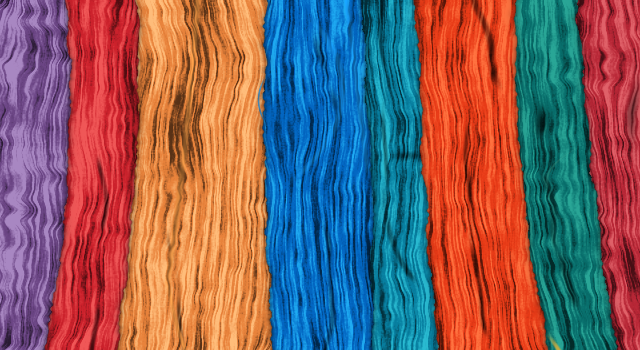
Give the GLSL for this texture, as a WebGL 1 fragment shader.

```glsl
precision highp float;
uniform vec2 u_resolution;

// Tuning: lengths are fractions of the canvas width
const float ASPECT = 0.547;
const float BUNDLE_FREQ = 50.0;
const float STRAND_FREQ = 330.0;
const float FIBRE_FREQ = 520.0;
const float DRIFT = 0.026;
const float CRIMP_FREQ = 58.0;
const float CRIMP_SIZE = 0.014;
const float EDGE_FUZZ = 0.008;
const float EDGE_SHADOW = 0.004;
const float FOLD_DEPTH = 0.62;
const float FOLD_WARP = 0.016;

// State of the skein under the current point
vec3 dye = vec3(0.42, 0.27, 0.52);
vec3 shine = vec3(0.66, 0.53, 0.76);
float crimp = 1.0;
float across = 0.0;
float seed = 0.0;
float nearestEdge = 1.0;

float hash(vec2 p) {
  vec3 q = fract(vec3(p.xyx) * 0.1031);
  q += dot(q, q.yzx + 33.33);
  return fract((q.x + q.y) * q.z);
}

float noise(vec2 p) {
  vec2 i = floor(p), f = fract(p);
  f = f * f * (3.0 - 2.0 * f);
  return mix(mix(hash(i), hash(i + vec2(1.0, 0.0)), f.x),
             mix(hash(i + vec2(0.0, 1.0)), hash(i + 1.0), f.x), f.y);
}

// Parabola through x positions at the start, middle and end of t
float bend(vec3 x, float t) {
  return x.x * (1.0 - t) * (1.0 - 2.0 * t) + 4.0 * x.y * t * (1.0 - t)
       + x.z * t * (2.0 * t - 1.0);
}

// Everything right of the edge takes on this skein
void skein(vec2 p, vec3 edge, vec3 tint, vec3 light, float wave) {
  float d = p.x - bend(edge, p.y / ASPECT);
  float id = edge.x * 91.0;
  float rough = d + EDGE_FUZZ * (noise(vec2(id, p.y * 30.0)) - 0.5)
              + 0.5 * EDGE_FUZZ * (noise(vec2(id + p.x * 90.0, p.y * 170.0)) - 0.5);
  float m = smoothstep(-0.0012, 0.0012, rough);
  dye = mix(dye, tint, m);
  shine = mix(shine, light, m);
  crimp = mix(crimp, wave, m);
  if (rough > 0.0) { across = d; seed = id; }
  nearestEdge = min(nearestEdge, abs(rough));
}

// Soft curved band: x positions along it, then its top and bottom in t
float band(vec2 p, vec3 xs, float top, float bottom, float radius) {
  float t = p.y / ASPECT;
  float s = clamp((t - top) / (bottom - top), 0.0, 1.0);
  float ends = smoothstep(top - 0.015, top + 0.04, t)
             * (1.0 - smoothstep(bottom - 0.04, bottom + 0.015, t));
  return ends * (1.0 - smoothstep(0.15, 1.0, abs(p.x - bend(xs, s)) / radius));
}

float blob(vec2 p, vec2 centre, vec2 size) {
  vec2 d = (p - centre * vec2(1.0, ASPECT)) / size;
  return exp(-dot(d, d));
}

// Deep folds between bundles, broken up along their length
float folds(vec2 p) {
  p.x += FOLD_WARP * (noise(vec2(p.x * 12.0, p.y * 16.0)) - 0.5);
  float f = band(p, vec3(0.50, 0.505, 0.535), 0.0, 0.34, 0.009);
  f = max(f, band(p, vec3(0.735, 0.755, 0.785), -0.1, 0.25, 0.010));
  f = max(f, band(p, vec3(0.725, 0.745, 0.77), 0.35, 1.1, 0.006));
  f = max(f, band(p, vec3(0.843, 0.868, 0.900), 0.42, 0.88, 0.009));
  f = max(f, band(p, vec3(0.602, 0.612, 0.655), 0.53, 0.82, 0.008));
  f = max(f, band(p, vec3(0.594, 0.600, 0.606), -0.1, 0.55, 0.005));
  f = max(f, band(p, vec3(0.50, 0.515, 0.50), 0.62, 1.1, 0.007));
  f = max(f, band(p, vec3(0.155, 0.160, 0.130), 0.45, 1.1, 0.006));
  f = max(f, band(p, vec3(0.265, 0.285, 0.295), 0.65, 1.1, 0.005));
  f *= smoothstep(0.1, 0.75, noise(vec2(p.x * 50.0, p.y * 24.0)));
  f = max(f, blob(p, vec2(0.843, 0.35), vec2(0.010, 0.022)));
  f = max(f, blob(p, vec2(0.638, 0.445), vec2(0.022, 0.006)));
  return max(f, blob(p, vec2(0.992, 0.32), vec2(0.008, 0.045)));
}

void main() {
  vec2 uv = gl_FragCoord.xy / u_resolution;
  vec2 p = vec2(uv.x, (1.0 - uv.y) * ASPECT);
  across = p.x + 0.05 * p.y;

  // Skeins from left to right
  skein(p, vec3(0.104, 0.106, 0.070), vec3(0.80, 0.13, 0.17), vec3(0.94, 0.34, 0.34), 0.35);
  skein(p, vec3(0.216, 0.211, 0.182), vec3(0.91, 0.51, 0.23), vec3(1.0, 0.74, 0.48), 0.30);
  skein(p, vec3(0.417, 0.414, 0.428), vec3(0.01, 0.40, 0.76), vec3(0.12, 0.67, 0.95), 0.15);
  skein(p, vec3(0.562, 0.579, 0.581), vec3(0.03, 0.50, 0.63), vec3(0.16, 0.73, 0.82), 0.25);
  skein(p, vec3(0.648, 0.663, 0.683), vec3(0.91, 0.23, 0.09), vec3(1.0, 0.45, 0.25), 0.20);
  skein(p, vec3(0.808, 0.815, 0.858), vec3(0.03, 0.43, 0.42), vec3(0.16, 0.65, 0.59), 0.45);
  skein(p, vec3(0.901, 0.925, 0.964), vec3(0.72, 0.15, 0.21), vec3(0.88, 0.38, 0.41), 0.65);

  // Wandering, crimped strands that stay continuous along the skein
  float drift = DRIFT * (noise(vec2(across * 14.0 + seed, p.y * 10.0)) - 0.5);
  float wave = noise(vec2(across * 20.0 + seed, p.y * CRIMP_FREQ)) - 0.5;
  float ripple = noise(vec2(across * 55.0 + seed, p.y * 65.0)) - 0.5;
  float u = across + drift + crimp * CRIMP_SIZE * wave + 0.003 * ripple;
  float bundle = noise(vec2(u * BUNDLE_FREQ + seed, p.y * 5.0)) - 0.5;
  float strand = noise(vec2(u * STRAND_FREQ + seed, p.y * 9.0));
  strand = smoothstep(0.12, 0.88, strand) - 0.5;
  float fibre = noise(vec2(u * FIBRE_FREQ + seed, p.y * 45.0)) - 0.5;
  float grain = noise(p * 480.0) - 0.5;
  float light = 0.54 + 0.42 * bundle + 0.52 * strand + 0.36 * fibre
              + 0.16 * grain + 0.42 * crimp * wave + 0.12 * ripple;

  // Colour ramp, folds and gaps
  vec3 col = mix(dye * 0.38, dye, smoothstep(0.0, 0.46, light));
  col = mix(col, shine, smoothstep(0.44, 0.95, light));
  col *= 1.0 - FOLD_DEPTH * folds(p) * (0.85 - 0.5 * strand);
  col *= 1.0 - 0.45 * exp(-nearestEdge / EDGE_SHADOW);

  // Loose yarns lying on top
  float twist = 0.85 + 0.4 * strand + 0.25 * fibre;
  float gold = max(band(p, vec3(0.312, 0.292, 0.260), -0.1, 0.83, 0.007),
                   band(p, vec3(0.262, 0.278, 0.315), 0.78, 1.1, 0.005));
  col = mix(col, vec3(0.95, 0.60, 0.27) * twist, 0.8 * gold);
  float azure = max(band(p, vec3(0.485, 0.535, 0.455), 0.05, 0.52, 0.008),
                    band(p, vec3(0.415, 0.404, 0.418), 0.22, 0.36, 0.0022));
  azure = max(azure, band(p, vec3(0.535, 0.555, 0.575), -0.1, 0.5, 0.006));
  col = mix(col, vec3(0.08, 0.56, 0.90) * twist, 0.75 * azure);
  float jade = band(p, vec3(0.905, 0.862, 0.858), 0.42, 0.54, 0.003);
  col = mix(col, vec3(0.16, 0.60, 0.54) * twist, 0.8 * jade);
  float tail = band(p, vec3(0.858, 0.882, 0.896), 0.96, 1.1, 0.006);
  col = mix(col, vec3(0.77, 0.66, 0.25), tail);

  gl_FragColor = vec4(clamp(col, 0.0, 1.0), 1.0);
}
```
